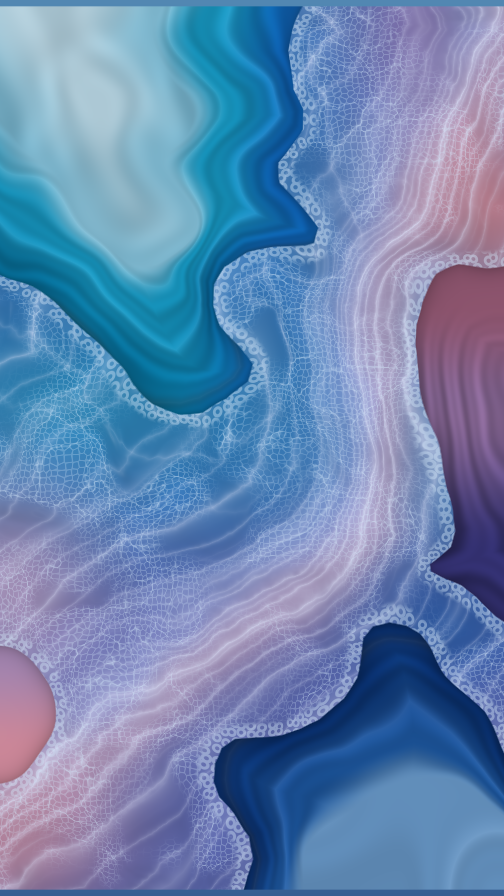
This background is drawn by a Shadertoy shader. Its source:

```glsl
// Agate basins in teal, navy and plum, parted by a pale silk ribbon and lace.

// Control points of closed curves, in percent of canvas height
const int N = 12;
const vec2 TEAL[N] = vec2[N](
  vec2(50,150), vec2(30,92), vec2(36,87), vec2(29.5,80.5), vec2(38,73), vec2(25.5,71.5),
  vec2(23.5,65), vec2(29.5,58), vec2(22,52.5), vec2(13,58.5), vec2(8,65.5), vec2(-40,95));
const vec2 NAVY[N] = vec2[N](
  vec2(26,-4), vec2(29.5,6.5), vec2(23,11.5), vec2(24,18), vec2(33,18), vec2(39.5,22),
  vec2(40.5,31), vec2(46,31), vec2(50,25.5), vec2(57,17), vec2(80,-40), vec2(20,-40));
const vec2 PLUM[N] = vec2[N](
  vec2(60,70), vec2(49,70.5), vec2(45.5,63), vec2(47,57), vec2(48.3,52), vec2(49,47),
  vec2(51.8,40), vec2(46.5,36.3), vec2(53,34.5), vec2(57,29), vec2(80,20), vec2(80,80));
const vec2 RIBBON[N] = vec2[N](
  vec2(62,108), vec2(50,84), vec2(41.5,70), vec2(41,62), vec2(42.5,54), vec2(42,46),
  vec2(38,39), vec2(27,30.5), vec2(20,26), vec2(6,13), vec2(-40,-20), vec2(-40,150));

vec2 hash2(vec2 p) {
  vec3 h = fract(p.xyx * vec3(.1031, .103, .0973));
  h += dot(h, h.yzx + 33.33);
  return fract((h.xx + h.yz) * h.zy);
}
float noise(vec2 p) {
  vec2 i = floor(p), f = p - i, u = f * f * (3. - 2. * f), e = vec2(1, 0);
  return mix(mix(hash2(i).x, hash2(i + e).x, u.x),
             mix(hash2(i + e.yx).x, hash2(i + 1.).x, u.x), u.y);
}
float fbm(vec2 p) {
  float sum = 0., amp = .53;
  for (int i = 0; i < 4; i++, amp *= .5) {
    sum += amp * noise(p);
    p = mat2(1.6, 1.2, -1.2, 1.6) * p + 7.3;
  }
  return sum;
}
// Distance to the nearest cell point, and gap to the second
vec2 cells(vec2 p) {
  vec2 m = vec2(9);
  for (int k = 0; k < 9; k++) {
    vec2 c = floor(p) + vec2(k % 3, k / 3) - 1.;
    float d = length(c + .15 + .7 * hash2(c) - p);
    m = d < m.x ? vec2(d, m.x) : vec2(m.x, min(m.y, d));
  }
  return vec2(m.x, m.y - m.x);
}
vec2 spline(vec2 v[N], int k) {
  int i = k / 3 % N;
  vec2 b = v[(i + 1) % N], a = .5 * (v[i] + b), c = .5 * (b + v[(i + 2) % N]);
  float t = float(k % 3) / 3.;
  return mix(mix(a, b, t), mix(b, c, t), t);
}
// Signed distance to a closed curve, negative inside
float outline(vec2 p, vec2 v[N]) {
  float d = 1e6, side = 1.;
  vec2 a = spline(v, 0);
  for (int k = 1; k <= 3 * N; k++) {
    vec2 b = spline(v, k), e = a - b, w = p - b;
    vec2 r = w - e * clamp(dot(w, e) / dot(e, e), 0., 1.);
    d = min(d, dot(r, r));
    bvec3 c = bvec3(p.y >= b.y, p.y < a.y, e.x * w.y > e.y * w.x);
    if (all(c) || all(not(c))) side = -side;
    a = b;
  }
  return side * sqrt(d);
}
float ridge(float x, float sharp) { return pow(1. - abs(2. * fract(x) - 1.), sharp); }
float strata(float x) { return .6 * sin(6.283 * x) + .4 * sin(14.5 * x + 1.); }
// Soft oval of colour: spot holds centre and radii
void tint(inout vec3 col, vec2 p, vec4 spot, vec3 c) {
  vec2 d = (p - spot.xy) / spot.zw;
  col = mix(col, c, .95 * exp(-dot(d, d)));
}
// Smooth-edged basin, shaded along its rim
void fill(inout vec3 col, vec3 stone, float d, float aa) {
  col = mix(col, stone * (1. - .22 * exp(min(d, 0.))), clamp(.5 - d / aa, 0., 1.));
}
// Layered stone from rim to core
vec3 agate(float t, float x, vec3 rim, vec3 body, vec3 core) {
  vec3 c = mix(mix(rim, body, smoothstep(0., .65, t)), core, smoothstep(.65, 1., t));
  return c * (1. + .16 * strata(x) * (1. - .75 * t)) + .07 * ridge(x * .7, 5.);
}
void mainImage(out vec4 fragColor, in vec2 fragCoord) {
  vec2 p = fragCoord / iResolution.xy * vec2(56.25, 100);
  float aa = 150. / iResolution.y, swell = noise(p * .09 + 5.);
  vec2 drift = vec2(noise(p * .2), noise(p * .2 + 40.)) - .5, q = p + 1.6 * drift;
  float cloud = fbm(p * .12 + drift), grain = fbm(p * .5 + 9.);
  float teal = outline(q, TEAL), navy = outline(q, NAVY), plum = outline(q, PLUM);
  float ribbon = outline(q, RIBBON), rose = 7. * length((q - vec2(-1, 20)) / vec2(7.2, 8)) - 7.;
  float rim = min(min(teal, navy), min(plum, rose));
  // Veil
  vec3 col = mix(vec3(.34,.39,.66), vec3(.2,.45,.7), smoothstep(28., 50., p.y));
  tint(col, p, vec4(47,98,10,20), vec3(.5,.43,.67));
  tint(col, p, vec4(8,55,20,8), vec3(.16,.52,.71));
  tint(col, p, vec4(1,34,10,12), vec3(.64,.56,.71));
  tint(col, p, vec4(50,30,10,7), vec3(.18,.36,.65));
  vec3 satin = mix(vec3(.58,.6,.81), vec3(.73,.6,.71), smoothstep(-4., 4., ribbon));
  col = mix(col, satin, .9 * exp(-ribbon * ribbon / 30.));
  tint(col, p, vec4(55,77,9,12), vec3(.76,.5,.56));
  tint(col, p, vec4(1,7,12,10), vec3(.69,.49,.59));
  col *= .84 + .26 * cloud;
  // Silk folds and threads
  float flow = ribbon + 6. * swell + 2. * cloud;
  float silk = .22 * ridge(flow * .14, 4.) + .25 * ridge(flow * .33 + grain * .2, 7.);
  silk += exp(-ribbon * ribbon / 30.) * (.4 * ridge(flow * .6 + grain * .5, 4.) + .2 * grain);
  silk += .35 * ridge(teal * .17 + cloud * 1.5, 8.) * exp(-max(teal, 0.) / 9.);
  col = mix(col, vec3(.86,.88,.97), min(silk, .8));
  // Lace mesh, veins and beaded hem
  float mesh = 1. - smoothstep(.04, .3, cells(q * 1.6).y);
  float veins = 1. - smoothstep(0., .09, cells(q * .28 + drift + .6 * grain).y);
  float lace = smoothstep(.4, .65, cloud + .12 * exp(-max(rim, 0.) / 6.)) * (.27 * mesh + .25 * veins);
  float bead = 1. - smoothstep(.08, .22, abs(cells(q * .95).x - .36));
  lace = mix(.06 + .4 * bead, lace, smoothstep(1.2, 2., rim));
  col = mix(col, vec3(.82,.9,.97), lace);
  // Teal basin and pale tongue
  float wave = 20. + 1.7 * cos((q.y - 88.3) * .48) - .25 * max(q.y - 90., 0.);
  float slope = dot(q - vec2(0, 87), vec2(-.77, -.64));
  float tongue = log(exp(q.x - wave) + exp(slope) + exp(69.5 - q.y));
  float t = max(-teal, 0.) / (abs(teal) + max(tongue, 0.) + .01);
  vec3 edge = mix(vec3(.02,.41,.57), vec3(.05,.35,.65), smoothstep(18., 32., p.x));
  vec3 pale = mix(vec3(.46,.68,.77), vec3(.67,.78,.83), smoothstep(0., 9., -tongue));
  pale += .04 * strata(tongue * .09 + swell);
  fill(col, agate(t, t * 3.5 + swell * 1.5, edge, vec3(.08,.54,.69), pale), teal, aa);
  // Navy basin and misty core
  t = max(-navy, 0.) / (abs(navy) + max(length(q - vec2(47, 0)) - 13., 0.) + .01);
  fill(col, agate(t, t * 2.5 + swell * 2., vec3(.03,.17,.4), vec3(.1,.31,.57), vec3(.37,.54,.71)), navy, aa);
  // Plum basin and rose pool
  vec3 stone = mix(vec3(.19,.18,.42), vec3(.5,.38,.55), smoothstep(38., 54., p.y));
  stone = mix(stone, vec3(.55,.33,.43), smoothstep(55., 66., p.y));
  stone *= 1. + .16 * strata(plum * .2 + swell * 2.) * (1. - smoothstep(55., 67., p.y));
  fill(col, stone, plum, aa);
  fill(col, mix(vec3(.8,.53,.6), vec3(.64,.52,.69), smoothstep(16., 27., p.y)), rose, aa);
  // Slate bands at top and foot
  vec3 slate = mix(vec3(.22,.37,.57), vec3(.32,.53,.7), p.y / 100.);
  col = mix(col, slate, clamp((abs(p.y - 50.) - 49.3) / aa + .5, 0., 1.));
  fragColor = vec4(clamp(col, 0., 1.), 1);
}
```
